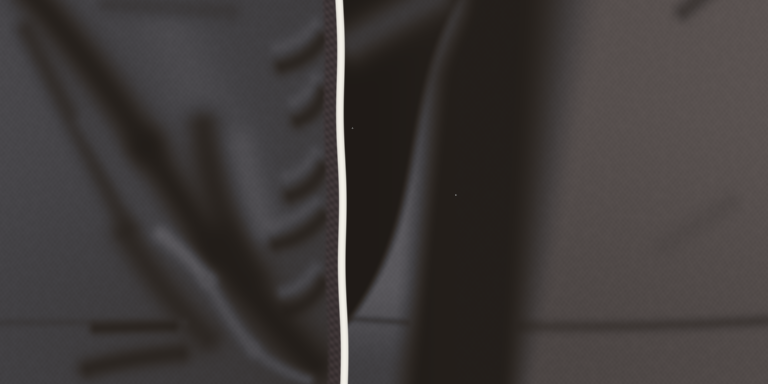
Reproduce this texture procedurally as a WebGL 2 fragment shader.

```glsl
#version 300 es
precision highp float;
// Dark satin cloth in soft folds, split by a puckered seam with white piping.
uniform vec2 u_resolution;
out vec4 outColor;

// Positions are in hundredths of the canvas height (200 x 100).
const vec2 CANVAS = vec2(200.0, 100.0);
const vec3 WARM_SHADE = vec3(1.14, 0.98, 0.85);
const vec3 COOL_SHEEN = vec3(1.0, 0.98, 1.03);
const vec3 BROWN_SHEEN = vec3(1.07, 0.98, 0.96);
const vec3 SEAM_COLOR = vec3(0.235, 0.20, 0.205);
const vec3 PIPING_COLOR = vec3(0.95, 0.94, 0.91);
const float SHADOW = 0.115;
const float PIPING_HALF = 1.0;
const float SEAM_WIDTH = 4.2;
const float WEAVE = 0.010;
const float MOTTLE = 0.012;

float hash(vec2 p) {
  p = fract(p * vec2(0.1031, 0.1137));
  p += dot(p, p.yx + 33.33);
  return fract((p.x + p.y) * p.x * 7.31);
}

// Distance to the nearest jittered cell point.
float cellular(vec2 p) {
  vec2 cell = floor(p);
  float nearest = 2.0;
  for (int j = -1; j <= 1; j++)
    for (int i = -1; i <= 1; i++) {
      vec2 c = cell + vec2(i, j);
      vec2 site = c + vec2(hash(c), hash(c + 57.0));
      nearest = min(nearest, length(p - site));
    }
  return nearest;
}

// Soft bowed stroke from a to b: 1 on its spine, fading over width.
float fold(vec2 p, vec2 a, vec2 b, float bow, float width) {
  vec2 d = b - a;
  float len = length(d);
  float t = dot(p - a, d) / (len * len);
  float tc = clamp(t, 0.0, 1.0);
  float across = dot(p - a, vec2(-d.y, d.x)) / len - bow * 4.0 * tc * (1.0 - tc);
  float along = (t - tc) * len;
  return exp(-(across * across + along * along) / (width * width));
}

void shade(inout float tone, float target, float amount) {
  tone = mix(tone, target, amount);
}

float leftCloth(vec2 p) {
  float tone = mix(0.255, 0.285, smoothstep(10.0, 70.0, p.y)) - 0.0005 * p.x;
  // Broad sheen
  shade(tone, 0.30, 0.8 * fold(p, vec2(44, 92), vec2(54, 70), 0.0, 8.0));
  shade(tone, 0.33, 0.8 * fold(p, vec2(62, 62), vec2(68, 41), 0.0, 5.0));
  shade(tone, 0.20, 0.6 * fold(p, vec2(28, 99), vec2(60, 97), 0.0, 3.0));
  // Long diagonal valley
  shade(tone, SHADOW, 0.9 * fold(p, vec2(8, 102), vec2(38, 62), 1.0, 5.5));
  shade(tone, SHADOW, 0.9 * fold(p, vec2(38, 62), vec2(56, 34), 0.0, 5.0));
  shade(tone, SHADOW, 0.95 * fold(p, vec2(57, 36), vec2(82, 5), -1.0, 6.0));
  shade(tone, SHADOW, 0.75 * fold(p, vec2(53, 67), vec2(65, 28), -2.0, 5.0));
  // Shadow beneath the ridge
  shade(tone, 0.16, 0.8 * fold(p, vec2(7, 92), vec2(33, 41), 0.0, 3.2));
  shade(tone, 0.14, 0.8 * fold(p, vec2(33, 39), vec2(54, 12), -1.0, 4.2));
  // Ridge highlight
  shade(tone, 0.26, 0.7 * fold(p, vec2(22, 68), vec2(42, 39), 0.0, 2.8));
  shade(tone, 0.36, 0.85 * fold(p, vec2(42, 39), vec2(54, 27), 0.5, 2.3));
  shade(tone, 0.31, 0.85 * fold(p, vec2(54, 27), vec2(66, 9), -0.6, 2.0));
  shade(tone, 0.30, 0.8 * fold(p, vec2(66, 9), vec2(80, 1), -0.8, 1.8));
  // Flat creases at the foot
  shade(tone, 0.20, 0.5 * fold(p, vec2(0, 16), vec2(48, 16), 0.0, 1.2));
  shade(tone, 0.13, 0.8 * fold(p, vec2(25, 14.5), vec2(45, 15), 0.0, 1.8));
  shade(tone, 0.13, 0.8 * fold(p, vec2(23, 4), vec2(47, 8), 0.5, 3.0));
  // Puckers drawn in towards the seam
  for (int i = 0; i < 5; i++) {
    float y = 26.0 + 16.0 * float(i) + 2.0 * sin(float(i) * 2.4);
    float reach = 9.0 + 3.0 * sin(float(i) * 1.7);
    shade(tone, 0.32, 0.6 * fold(p, vec2(82, y + 4.0), vec2(83.0 - reach, y - 2.0), 1.0, 2.0));
    shade(tone, 0.12, 0.75 * fold(p, vec2(84, y), vec2(84.0 - reach, y - 7.0), 1.2, 2.4));
  }
  return tone;
}

float rightCloth(vec2 p, float flatCloth) {
  float tone = mix(0.105, 0.122, smoothstep(95.0, 120.0, p.x));
  shade(tone, 0.25, 0.8 * fold(p, vec2(92, 89), vec2(113, 101), 0.0, 5.0));
  // Standing fold: crisp on its left, soft on its right
  float u = (p.y - 19.0) / 81.0;
  float crisp = 91.7 + u * (57.0 + u * (-79.4 + u * 49.2));
  float soft = 106.0 + 0.1 * p.y + 5.0 * smoothstep(78.0, 100.0, p.y);
  float lit = smoothstep(crisp - 0.6, crisp + 3.0, p.x) * (1.0 - smoothstep(soft - 6.0, soft + 4.0, p.x));
  float peak = mix(0.25, 0.35, smoothstep(2.0, 28.0, p.y)) - 0.07 * smoothstep(45.0, 95.0, p.y);
  shade(tone, peak, lit);
  shade(tone, 0.15, 0.5 * fold(p, vec2(91, 17), vec2(106, 16), 0.0, 1.0));
  // Flat brown expanse
  float plain = 0.285 + 0.035 * smoothstep(5.0, 80.0, p.y) + 0.0003 * (p.x - 160.0);
  shade(plain, 0.20, 0.75 * fold(p, vec2(136, 15), vec2(200, 16.5), -0.6, 1.8));
  shade(plain, 0.20, 0.8 * fold(p, vec2(178, 97), vec2(184, 102), 0.0, 2.5));
  shade(plain, 0.27, 0.5 * fold(p, vec2(173, 36), vec2(190, 47), 0.0, 3.0));
  return mix(tone, plain, flatCloth);
}

void main() {
  vec2 p = gl_FragCoord.xy / u_resolution * CANVAS;
  float aa = 100.0 / u_resolution.y;
  float piping = 88.4 + 1.2 * (1.0 - p.y / 100.0) + 0.25 * sin(p.y * 0.16);
  float flatEdge = mix(135.0, 147.0, p.y / 100.0);
  float flatCloth = smoothstep(-1.0, 1.0, (p.x - flatEdge) / mix(5.0, 12.0, p.y / 100.0));
  float isRight = step(piping, p.x);
  float tone = isRight > 0.5 ? rightCloth(p, flatCloth) : leftCloth(p);

  // Woven grain and mottling
  float weave = sin(p.x * 5.1 + sin(p.y * 0.9)) * sin(p.y * 4.3 + sin(p.x * 0.7));
  float mottle = cellular(p * 0.55) - 0.5 + 0.5 * (cellular(p * 1.3) - 0.5);
  tone += (WEAVE * 0.6 * weave + MOTTLE * mottle) * smoothstep(0.1, 0.3, tone);
  vec3 sheen = mix(COOL_SHEEN, BROWN_SHEEN, isRight * flatCloth);
  vec3 color = tone * mix(WARM_SHADE, sheen, smoothstep(0.11, 0.27, tone));

  // Stitched seam tape, then the piping
  float stitch = sin(p.y * 3.2 + p.x * 1.4) * sin(p.x * 2.6);
  float tape = smoothstep(-0.7, 0.7, p.x - piping + SEAM_WIDTH) * (1.0 - isRight);
  color = mix(color, SEAM_COLOR * (1.0 + 0.14 * stitch), 0.85 * tape);
  float offset = p.x - piping;
  float cord = 1.0 - smoothstep(-aa, aa, abs(offset) - PIPING_HALF);
  color = mix(color, PIPING_COLOR * (1.0 - 0.10 * offset * offset), cord);

  // Two specks of lint
  float lint = min(length(p - vec2(91.8, 66.6)), length(p - vec2(118.7, 49.2)));
  color = mix(color, vec3(0.5), 0.7 * (1.0 - smoothstep(0.1, 0.1 + aa, lint)));
  outColor = vec4(color, 1.0);
}
```
